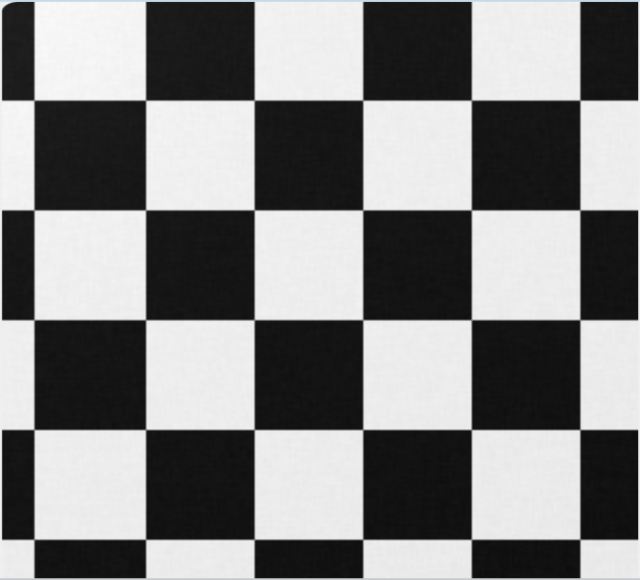
Reproduce this pattern procedurally as a Shadertoy shader.

```glsl
#define PITCH vec2(0.1872, 0.1893)
#define ORIGIN vec2(0.2519, 0.0693)
#define FIRST_COLUMN_STRETCH 1.028
#define EDGE_SOFTNESS 0.0027
#define BORDER 0.0029
#define CORNER_RADII vec2(0.031, 0.018)
#define WEAVE_STRENGTH 0.032
#define DARK vec3(0.078)
#define LIGHT vec3(0.930)
#define BORDER_SIDE vec3(0.93, 0.94, 0.95)
#define BORDER_TOP vec3(0.78, 0.85, 0.90)
#define BORDER_BOTTOM vec3(0.78, 0.79, 0.80)

float hash(vec2 p) {
    p = fract(p * vec2(0.1031, 0.1130));
    p += dot(p, p.yx + 33.33);
    return fract((p.x + p.y) * p.x * 7.31 + p.y * 3.17);
}

float valueNoise(vec2 p) {
    vec2 cell = floor(p), f = fract(p);
    f = f * f * (3.0 - 2.0 * f);
    float low = mix(hash(cell), hash(cell + vec2(1, 0)), f.x);
    float high = mix(hash(cell + vec2(0, 1)), hash(cell + vec2(1, 1)), f.x);
    return mix(low, high, f.y);
}

// Horizontal and vertical threads plus fine grain, centred on zero
float weave(vec2 p) {
    float weft = valueNoise(p * vec2(55.0, 210.0));
    float warp = valueNoise(p * vec2(210.0, 60.0) + 71.0);
    float grain = valueNoise(p * 190.0 + 137.0);
    return 0.35 * weft + 0.35 * warp + 0.3 * grain - 0.5;
}

// Alternates between -1 and 1 per cell, with a soft ramp at each line
vec2 softStripes(vec2 cells, float softness) {
    vec2 parity = 1.0 - 2.0 * mod(floor(cells), 2.0);
    vec2 lineDistance = (0.5 - abs(fract(cells) - 0.5)) * PITCH;
    return parity * clamp(lineDistance / softness, 0.0, 1.0);
}

void mainImage(out vec4 fragColor, in vec2 fragCoord) {
    float pixel = 1.0 / iResolution.y;
    vec2 p = fragCoord * pixel;
    vec2 size = iResolution.xy * pixel;

    // Checkerboard, with the leftmost full column slightly wider
    vec2 cells = (p - ORIGIN) / PITCH;
    if (cells.x < 0.0) cells.x /= FIRST_COLUMN_STRETCH;
    vec2 stripes = softStripes(cells, max(EDGE_SOFTNESS, pixel));
    float lightness = smoothstep(-1.0, 1.0, -stripes.x * stripes.y);
    vec3 color = mix(DARK, LIGHT, lightness);

    // Cloth texture and a faint light from the upper left
    float glow = p.y / size.y - 0.5 * p.x / size.x - 0.25;
    float highlight = exp(-9.0 * dot(p - vec2(0.0, size.y), p - vec2(0.0, size.y)));
    color += weave(p) * WEAVE_STRENGTH + 0.022 * glow + 0.022 * highlight;

    // Rounded upper left corner
    vec2 fromCorner = vec2(p.x, size.y - p.y) - BORDER;
    vec2 q = max(1.0 - fromCorner / CORNER_RADII, 0.0);
    float cut = (length(q) - 1.0) * CORNER_RADII.y;
    color = mix(color, BORDER_SIDE, smoothstep(-pixel, pixel, cut));

    // Thin pale border
    float halfPixel = 0.5 * pixel;
    float side = min(p.x, size.x - p.x);
    color = mix(BORDER_SIDE, color, smoothstep(-halfPixel, halfPixel, side - BORDER));
    color = mix(BORDER_BOTTOM, color, smoothstep(-halfPixel, halfPixel, p.y - BORDER));
    color = mix(BORDER_TOP, color, smoothstep(-halfPixel, halfPixel, size.y - p.y - BORDER));

    fragColor = vec4(clamp(color, 0.0, 1.0), 1.0);
}
```
